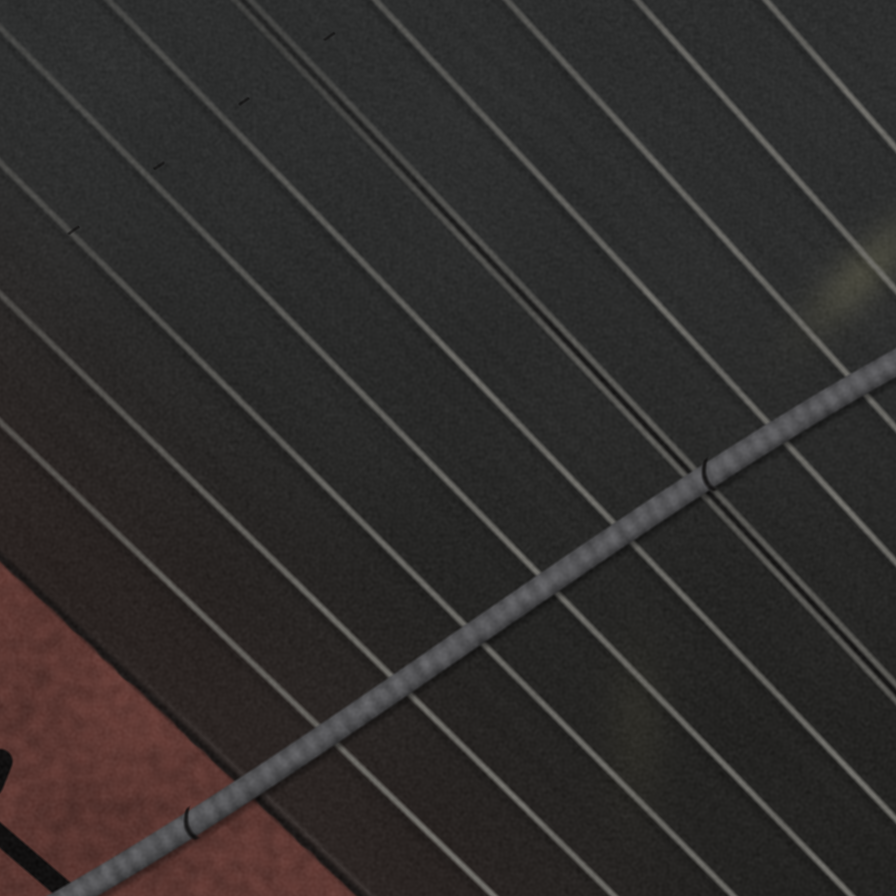
Write a three.js fragment shader that draws this texture.

```glsl
varying vec2 vUv;

const int RIB_COUNT = 11;
const int DOUBLE_RIB = 6;
const float RIB_WIDTH = 0.0031;
const float RIB_SOFT = 0.0026;
const float RIB_BEND = 0.015;
const float DOUBLE_GAP = 0.0062;
const float CABLE_RADIUS = 0.0142;
const float EDGE_SOFT = 0.002;
const float GRAIN = 0.035;

const vec3 SLATE = vec3(0.178, 0.182, 0.182);
const vec3 CHARCOAL = vec3(0.138, 0.136, 0.130);
const vec3 UMBER = vec3(0.175, 0.143, 0.135);
const vec3 RUST = vec3(0.365, 0.220, 0.200);
const vec3 RIB = vec3(0.450, 0.445, 0.425);
const vec3 CABLE = vec3(0.345, 0.345, 0.355);
const vec3 GLOW = vec3(0.105, 0.100, 0.060);
const vec3 INK = vec3(0.065, 0.060, 0.060);

vec2 hashGradient(vec2 cell) {
  vec2 h = vec2(dot(cell, vec2(127.1, 311.7)), dot(cell, vec2(269.5, 183.3)));
  return fract(sin(h) * 43758.5) * 2.0 - 1.0;
}

float gradientNoise(vec2 p) {
  vec2 i = floor(p), f = fract(p);
  vec2 w = f * f * (3.0 - 2.0 * f);
  vec2 e = vec2(0.0, 1.0);
  float a = dot(hashGradient(i), f);
  float b = dot(hashGradient(i + e.yx), f - e.yx);
  float c = dot(hashGradient(i + e.xy), f - e.xy);
  float d = dot(hashGradient(i + e.yy), f - e.yy);
  return mix(mix(a, b, w.x), mix(c, d, w.x), w.y);
}

// Signed distance to a rib; positive lies towards the upper right
float ribDistance(vec2 p, float k, out float along) {
  float center = 0.2018 + 0.0685 * k + 0.00036 * k * k;
  float slope = 0.94 + 0.02 * k;
  along = p.x - center;
  float h = p.y - center + slope * along + RIB_BEND * along * along;
  return h / sqrt(1.0 + slope * slope);
}

float stroke(float d, float width, float soft) {
  return 1.0 - smoothstep(width - soft, width + soft, abs(d));
}

float segment(vec2 p, vec2 a, vec2 b) {
  vec2 ab = b - a;
  return length(p - a - ab * clamp(dot(p - a, ab) / dot(ab, ab), 0.0, 1.0));
}

float blob(vec2 p, vec2 center, vec2 size) {
  vec2 q = (p - center) / size;
  return exp(-dot(q, q));
}

void main() {
  vec2 p = vUv;
  float cloud = gradientNoise(p * 7.0);
  float rough = gradientNoise(p * 55.0);
  float grain = gradientNoise(p * 230.0) + 0.6 * gradientNoise(p * 115.0 + 9.0);
  vec2 across = vec2(p.x + p.y, p.x - p.y) * 0.7071;

  // Dark sheet with broad tonal drift and faint parallel streaks
  vec3 color = mix(CHARCOAL, SLATE, smoothstep(0.2, 0.95, p.y + 0.12 * p.x));
  color = mix(color, UMBER, 0.9 * (1.0 - smoothstep(0.22, 0.65, across.x)));
  color += 0.012 * cloud;
  color += 0.014 * gradientNoise(vec2(across.x * 75.0, across.y * 2.5));
  color += GLOW * blob(across, vec2(1.174, 0.19), vec2(0.085, 0.028));
  color += 0.35 * GLOW * blob(p, vec2(0.71, 0.19), vec2(0.035, 0.09));

  // Rust corner with a chipped dark border
  float along;
  float border = ribDistance(p, 0.0, along);
  float rust = 1.0 - smoothstep(-EDGE_SOFT, EDGE_SOFT, border + 0.012 + 0.004 * rough);
  vec3 rustColor = RUST * (1.0 + 0.22 * cloud + 0.22 * rough);
  color = mix(color, rustColor, rust);
  color = mix(color, INK, 0.65 * stroke(border + 0.009, 0.004, 0.004));
  color += 0.06 * stroke(border, 0.002, 0.004) * smoothstep(-0.15, 0.1, along);

  // Raised ribs, dimmer towards the upper left
  for (int i = 1; i < RIB_COUNT; i++) {
    float k = float(i);
    float d = ribDistance(p, k, along);
    float wear = 0.9 + 0.25 * gradientNoise(vec2(along * 14.0, k * 7.3));
    float light = mix(0.42, 1.0, smoothstep(-0.48, 0.12, along)) * wear;
    color *= 1.0 - 0.16 * stroke(d + 0.008, 0.003, 0.005);
    if (i == DOUBLE_RIB) {
      color = mix(color, INK, 0.75 * light * stroke(d, 0.0035, 0.003));
      d = abs(d) - DOUBLE_GAP;
      light *= 0.75;
    }
    color = mix(color, RIB, light * stroke(d, RIB_WIDTH, RIB_SOFT));
  }

  // Small scuffs in a diagonal row
  for (int i = 0; i < 4; i++) {
    vec2 q = p - vec2(0.367, 0.958) + float(i) * vec2(0.095, 0.072);
    float scuff = segment(q + 0.004 * rough, vec2(-0.005, -0.003), vec2(0.005, 0.004));
    color = mix(color, INK, 0.7 * stroke(scuff, 0.0015, 0.0015));
  }

  // Dark bar and bracket in the corner
  float bar = segment(p, vec2(-0.02, 0.085), vec2(0.085, -0.005)) - 0.011;
  float bracket = segment(p, vec2(-0.01, 0.125), vec2(0.0, 0.15)) - 0.014;
  color = mix(color, INK, 1.0 - smoothstep(-EDGE_SOFT, EDGE_SOFT, min(bar, bracket)));

  // Twisted cable with shaded edges
  float t = p.x - 0.5208;
  float slope = 0.69 - 0.6 * t * t;
  float cableD = (p.y - 0.2865 - 0.69 * t + 0.2 * t * t * t) / sqrt(1.0 + slope * slope);
  float side = cableD / CABLE_RADIUS;
  float twist = sin(6.2832 * (t * 62.0 + side * 0.45));
  vec3 cableColor = CABLE * (1.0 - 0.3 * side * side + 0.12 * side);
  cableColor *= 1.0 + 0.07 * twist + 0.22 * rough;
  color *= 1.0 - 0.35 * stroke(cableD + 0.006, CABLE_RADIUS, 0.005);
  color = mix(color, cableColor, stroke(cableD, CABLE_RADIUS, EDGE_SOFT));

  // Clamps around the cable
  for (int i = 0; i < 2; i++) {
    float x = t + 0.312 - 0.578 * float(i) + 0.3 * cableD - 0.004 * side * side;
    float ring = stroke(x, 0.0022, EDGE_SOFT) * stroke(cableD, 0.0175, EDGE_SOFT);
    color = mix(color, INK, 0.85 * ring);
  }

  color += GRAIN * grain;
  gl_FragColor = vec4(clamp(color, 0.0, 1.0), 1.0);
}
```
